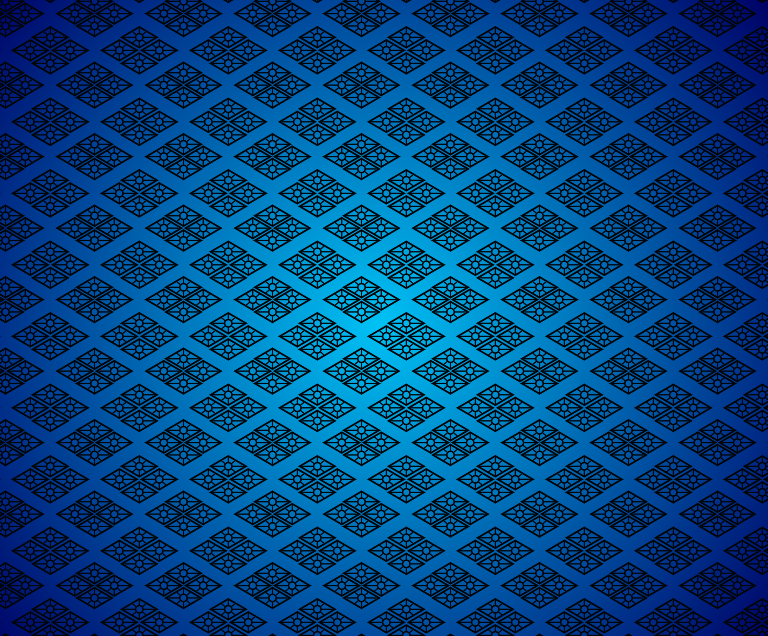
This pattern is drawn by a Shadertoy shader. Its source:

```glsl
// Staggered lattice of black openwork diamonds over a radial blue glow.
// Lengths are in percent of the canvas height.

// One small rhombus: outline, central ring and eight spokes.
float rhombus(vec2 p) {
    vec2 halfSize = vec2(3.05, 1.78);
    vec2 normal = normalize(halfSize.yx);
    vec2 q = abs(p);
    float edge = dot(q, normal) - halfSize.x * normal.x;
    float radius = length(q);

    float outline = abs(edge + 0.14) - 0.14;
    float ring = abs(radius - 0.58) - 0.12;
    float diagonal = abs(0.64 * q.x - 0.77 * q.y);
    float spokes = min(min(q.x, q.y), diagonal) - 0.1;
    spokes = max(spokes, 0.58 - radius);

    return max(edge, min(outline, min(ring, spokes)));
}

// Four rhombi grouped into a large diamond, slightly parted.
float motif(vec2 p, vec2 spread) {
    vec2 q = abs(p);
    return min(rhombus(q - vec2(spread.x, 0.0)),
               rhombus(q - vec2(0.0, spread.y)));
}

// Offset from the nearest centre of a rectangular lattice.
vec2 repeatAround(vec2 p, vec2 center) {
    vec2 cell = vec2(13.994, 11.242);
    vec2 q = p - center;
    return q - cell * round(q / cell);
}

void mainImage(out vec4 fragColor, in vec2 fragCoord) {
    float pixel = 100.0 / iResolution.y;
    vec2 p = fragCoord * pixel;

    // Background glow
    float falloff = clamp(distance(p, vec2(59.5, 49.0)) / 80.0, 0.0, 1.0);
    vec3 color = mix(vec3(0.0, 0.76, 0.96), vec3(0.0, 0.0, 0.4), falloff);

    // Two interleaved sets of rows
    float lines = min(
        motif(repeatAround(p, vec2(49.89, 58.36)), vec2(3.14, 2.05)),
        motif(repeatAround(p, vec2(56.84, 52.89)), vec2(3.1, 1.94)));
    float ink = 1.0 - smoothstep(-0.5 * pixel, 0.5 * pixel, lines);
    color = mix(color, vec3(0.0, 0.02, 0.04), ink);

    fragColor = vec4(color, 1.0);
}
```
